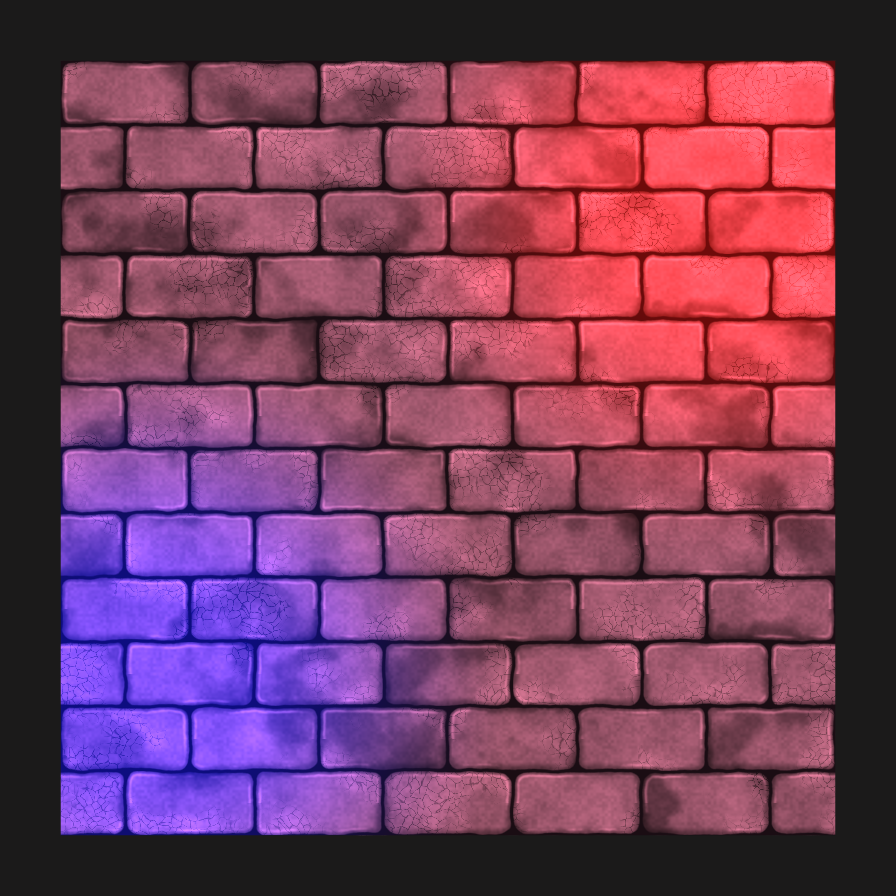
Write a WebGL 2 fragment shader that draws this texture.

```glsl
#version 300 es
// A worn brick wall in a dark frame, lit red at the upper right and blue at the lower left.
precision highp float;

uniform vec2 u_resolution;
out vec4 outColor;

const float COLUMNS = 6.0;
const float ROWS = 12.0;
const float MARGIN = 0.0677;         // frame width, in canvas units
const float HALF_JOINT = 0.026;      // lengths below are in brick heights
const float CORNER_RADIUS = 0.13;
const float EDGE_WOBBLE = 0.035;
const float CRACK_SCALE = 8.0;
const float GRAIN_SCALE = 22.0;
const float STAIN_DEPTH = 0.42;

const vec3 FRAME_COLOR = vec3(0.105, 0.102, 0.102);
const vec3 JOINT_COLOR = vec3(0.10, 0.05, 0.075);
const vec3 BRICK_COLOR = vec3(0.59, 0.325, 0.405);
const vec3 RED_GLOW = vec3(0.46, -0.01, -0.05);
const vec3 BLUE_GLOW = vec3(-0.07, 0.0, 0.59);
const vec2 RED_CENTER = vec2(0.86, 0.81);   // in wall units
const vec2 BLUE_CENTER = vec2(0.11, 0.19);

float hash(vec2 p) {
    return fract(sin(dot(p, vec2(127.1, 311.7))) * 43758.5453);
}

// Value noise that wraps after a whole number of cells.
float noise(vec2 p, float period) {
    vec2 cell = floor(p);
    vec2 f = fract(p);
    f = f * f * (3.0 - 2.0 * f);
    vec2 a = mod(cell, period);
    vec2 b = mod(cell + 1.0, period);
    return mix(mix(hash(a), hash(vec2(b.x, a.y)), f.x),
               mix(hash(vec2(a.x, b.y)), hash(b), f.x), f.y);
}

float fbm(vec2 p, float period) {
    float sum = 0.0;
    float weight = 0.5;
    for (int i = 0; i < 5; i++) {
        sum += weight * noise(p, period);
        p = p * 2.0 + 7.0;
        period *= 2.0;
        weight *= 0.5;
    }
    return sum / 0.96875;
}

// Gap between the two nearest scattered points: zero along crack lines.
float crackGap(vec2 p, float period) {
    vec2 cell = floor(p);
    float nearest = 9.0;
    float second = 9.0;
    for (int y = -1; y <= 1; y++) {
        for (int x = -1; x <= 1; x++) {
            vec2 neighbor = cell + vec2(x, y);
            vec2 id = mod(neighbor, period);
            vec2 site = neighbor + vec2(hash(id + 3.3), hash(id + 8.7));
            float d = distance(p, site);
            second = min(second, max(nearest, d));
            nearest = min(nearest, d);
        }
    }
    return second - nearest;
}

float roundedBox(vec2 p, vec2 halfSize, float radius) {
    vec2 q = abs(p) - halfSize + radius;
    return length(max(q, 0.0)) + min(max(q.x, q.y), 0.0) - radius;
}

float lightAt(vec2 wall, vec2 center) {
    return 1.0 - smoothstep(0.10, 0.48, distance(wall, center));
}

void main() {
    vec2 uv = gl_FragCoord.xy / u_resolution;
    float wallSize = 1.0 - 2.0 * MARGIN;
    vec2 wall = (uv - MARGIN) / wallSize;
    float canvasPixel = 1.0 / min(u_resolution.x, u_resolution.y);
    float pixel = canvasPixel * ROWS / wallSize;

    // Running bond: every other course shifts by half a brick.
    vec2 grid = wall * vec2(COLUMNS, ROWS);
    vec2 surface = grid * vec2(ROWS / COLUMNS, 1.0);
    grid.x += 0.5 * (1.0 - mod(floor(grid.y), 2.0));
    vec2 brick = mod(floor(grid), vec2(COLUMNS, ROWS));
    vec2 local = (fract(grid) - 0.5) * vec2(ROWS / COLUMNS, 1.0);

    // Rounded bricks with chipped, uneven edges.
    vec2 wobble = vec2(fbm(surface * 3.0, ROWS * 3.0), fbm(surface * 3.0 + 5.0, ROWS * 3.0)) - 0.5;
    float radius = CORNER_RADIUS * (0.7 + 0.7 * hash(brick + 1.7));
    vec2 halfSize = vec2(ROWS / COLUMNS, 1.0) * 0.5 - HALF_JOINT;
    float edge = roundedBox(local + wobble * EDGE_WOBBLE * 2.0, halfSize, radius);

    // Each brick gets its own piece of the stone surface.
    vec2 stone = surface + floor(vec2(hash(brick + 4.1), hash(brick + 9.2)) * ROWS);
    float mottle = fbm(stone * 2.0, ROWS * 2.0);
    float patches = fbm(stone + 3.0, ROWS);
    float grain = noise(stone * GRAIN_SCALE, ROWS * GRAIN_SCALE) - 0.5;
    float wear = hash(brick + 6.4);
    float stain = smoothstep(0.50, 0.76, patches + 0.16 * (wear - 0.5) + 0.25 * (mottle - 0.5));
    float gap = crackGap(stone * CRACK_SCALE + wobble * 2.0, ROWS * CRACK_SCALE);
    float crackArea = smoothstep(0.52, 0.68, fbm(stone * 1.0 + 6.0, ROWS));

    float shade = 0.80 + 0.50 * mottle + 0.16 * grain + 0.12 * (hash(brick) - 0.5);
    shade *= 1.0 - STAIN_DEPTH * stain;
    shade += crackArea * (0.16 * smoothstep(0.07, 0.14, gap) - 0.24 * (1.0 - smoothstep(0.0, 0.09, gap)));
    shade *= mix(0.62, 1.0, smoothstep(0.0, 0.13, -edge));
    float rim = exp(-pow((edge + 0.055) / 0.026, 2.0));
    shade += rim * 0.55 * smoothstep(0.35, 0.7, mottle + 0.1 * sign(local.y));

    // Colored light also fills the joints.
    float body = 1.0 - smoothstep(-pixel, pixel, edge);
    vec3 color = mix(JOINT_COLOR, BRICK_COLOR * shade, body);
    float fill = mix(0.72, 0.85 + 0.15 * shade, body);
    color += fill * RED_GLOW * lightAt(wall, RED_CENTER);
    color += fill * BLUE_GLOW * lightAt(wall, BLUE_CENTER);

    // Plain frame around the wall.
    float frameEdge = roundedBox(uv - 0.5, vec2(0.5 - MARGIN), 0.0);
    color = mix(color, FRAME_COLOR, smoothstep(-0.5, 0.5, frameEdge / canvasPixel));
    outColor = vec4(clamp(color, 0.0, 1.0), 1.0);
}
```
